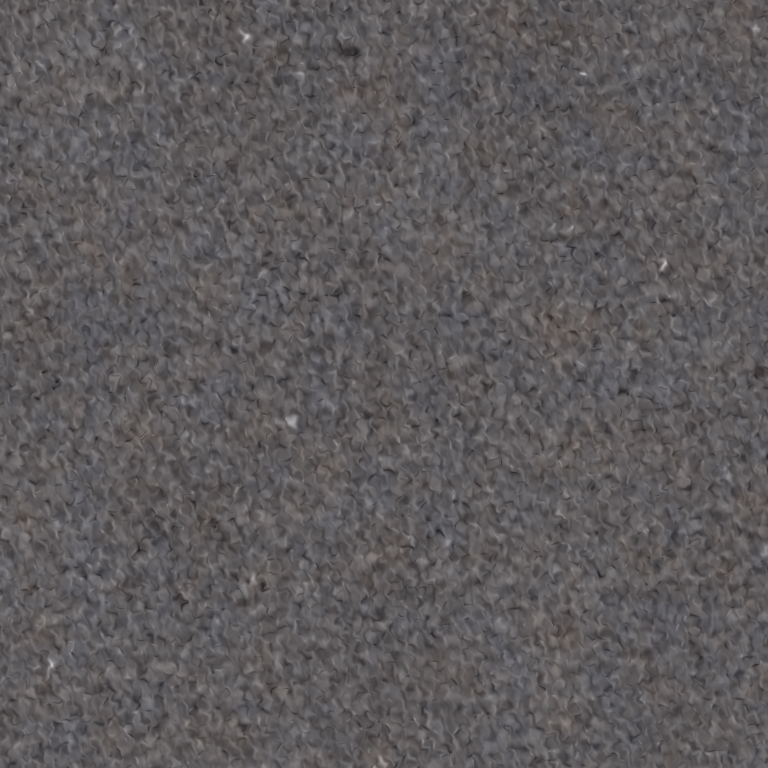
Give the GLSL for this texture, as a Shadertoy shader.

```glsl
// Draws worn grey asphalt: soft mottled grain, dark crevices and pale mineral flecks.

const vec3 ASPHALT = vec3(0.371, 0.357, 0.363);
const vec3 WARM_SHIFT = vec3(1.0, 0.1, -0.9);

// Three random values in 0..1 for a cell
vec3 hash3(vec2 cell) {
    vec3 p = fract(cell.xyx * vec3(0.1031, 0.1030, 0.0973));
    p += dot(p, p.yxz + 33.33);
    return fract((p.xxy + p.yzz) * p.zyx);
}

// Coordinates of p along and across the direction of an angle
vec2 alongAxis(vec2 p, float angle) {
    float c = cos(angle), s = sin(angle);
    return vec2(c * p.x + s * p.y, c * p.y - s * p.x);
}

float cornerSlope(vec2 cell, vec2 offset, vec2 corner) {
    return dot(hash3(cell + corner).xy * 2.0 - 1.0, offset - corner);
}

// Gradient noise centred on zero
float noise(vec2 p) {
    vec2 cell = floor(p), f = fract(p);
    vec2 w = f * f * f * (f * (f * 6.0 - 15.0) + 10.0);
    float low = mix(cornerSlope(cell, f, vec2(0, 0)), cornerSlope(cell, f, vec2(1, 0)), w.x);
    float high = mix(cornerSlope(cell, f, vec2(0, 1)), cornerSlope(cell, f, vec2(1, 1)), w.x);
    return mix(low, high, w.y);
}

// Soft curved strokes, at most one per cell; size is half length and half width
float marks(vec2 p, float density, vec2 size, float angle, float spread, float bend, float seed) {
    float cover = 0.0;
    for (int j = -1; j <= 1; j++) {
        for (int i = -1; i <= 1; i++) {
            vec2 cell = floor(p) + vec2(i, j);
            vec3 place = hash3(cell + seed);
            vec3 shape = hash3(cell + seed + 57.0);
            vec2 q = alongAxis(p - cell - place.xy, angle + spread * (shape.x - 0.5));
            q.y += bend * (shape.y - 0.5) * q.x * q.x;
            q /= size * mix(0.6, 1.3, shape.z);
            float strength = step(place.z, density) * mix(0.4, 1.0, place.z / density);
            cover = max(cover, strength * exp(-dot(q, q)));
        }
    }
    return cover;
}

void mainImage(out vec4 fragColor, in vec2 fragCoord) {
    vec2 uv = fragCoord / iResolution.y;

    // Slight warp gives the grains ragged outlines
    vec2 warp = vec2(noise(uv * 95.0 + 11.0), noise(uv * 95.0 + 47.0));
    vec2 p = uv + 0.008 * warp;

    // Mottling from broad patches down to slanted fine grain
    float tone = 0.036 * noise(uv * 5.0 + 3.0);
    tone += 0.07 * noise(alongAxis(uv, 0.5) * 34.0 + 90.0);
    tone += 0.16 * noise(alongAxis(p, 2.1) * vec2(62.0, 88.0) + 140.0);
    tone += 0.14 * noise(alongAxis(p, 1.9) * vec2(85.0, 160.0) + 210.0);

    // Dark crevices lie flat, pale flecks stand steep
    tone -= 0.14 * marks(p * 60.0, 0.55, vec2(0.32, 0.11), 0.25, 2.2, 3.0, 19.0);
    tone += 0.13 * marks(p * 64.0, 0.4, vec2(0.26, 0.13), 1.9, 1.6, 1.5, 83.0);

    // Sparse bright chips and dark pits
    tone += 0.42 * marks(p * 20.0, 0.045, vec2(0.13, 0.075), 1.8, 1.5, 0.0, 131.0);
    tone -= 0.17 * marks(p * 14.0, 0.02, vec2(0.17, 0.10), 0.2, 1.0, 0.0, 177.0);

    // Faint drift between warm and cool grey
    float warmth = 0.022 * noise(uv * 13.0 + 260.0) + 0.018 * noise(uv * 45.0 + 320.0);
    fragColor = vec4(ASPHALT + tone + warmth * WARM_SHIFT, 1.0);
}
```
